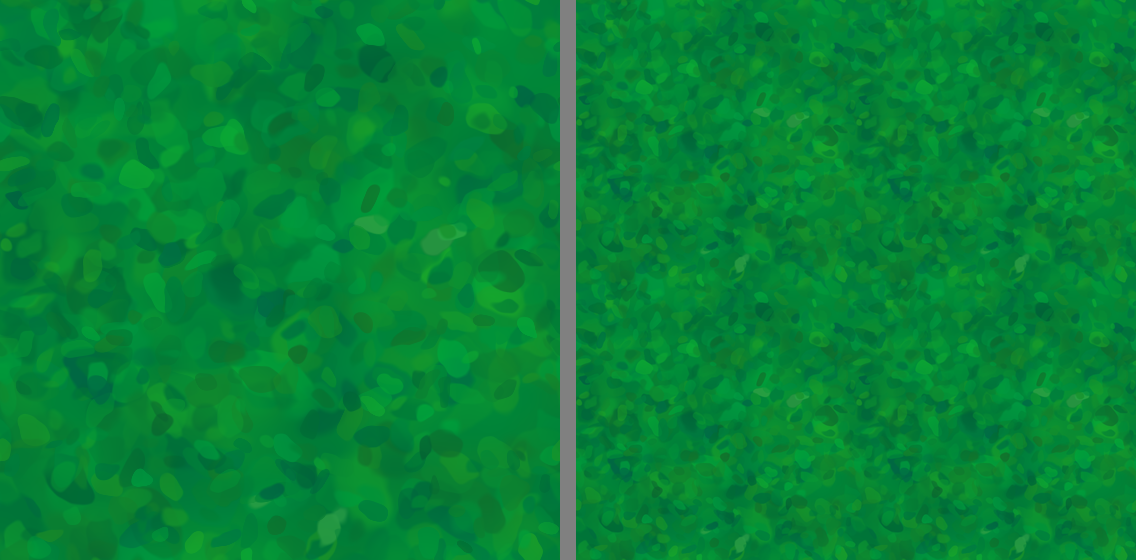
Left, the tile; right, the same tile 2 across and 2 down.
Give the GLSL for this texture, as a Shadertoy shader.

```glsl
// Seamless painterly foliage: overlapping soft dabs of green with wobbly outlines.

const vec3 MEAN_GREEN = vec3(0.012, 0.521, 0.210);
const vec3 TONE_SHIFT = vec3(0.035, 0.125, -0.012);  // dark to light
const vec3 HUE_SHIFT = vec3(0.080, 0.008, -0.050);   // teal to olive
const vec3 PALE_GREEN = vec3(0.200, 0.640, 0.290);

const int LAYERS = 4;
const float LAYER_CELLS[LAYERS] = float[](9.0, 14.0, 20.0, 27.0);
const float LAYER_COVER[LAYERS] = float[](1.0, 0.9, 0.75, 0.35);
const int PALE_LAYER = 2;
const float PALE_CHANCE = 0.008;

const vec2 RADIUS_RANGE = vec2(0.34, 0.62);   // in cells
const vec2 STRETCH_RANGE = vec2(1.0, 1.5);
const vec2 SOFTNESS_RANGE = vec2(0.10, 0.65); // share of the radius
const vec2 OPACITY_RANGE = vec2(0.35, 0.85);
const float COARSE_WARP = 0.022;
const float FINE_WARP = 0.007;
const float WASH_STRENGTH = 0.30;

float hash(vec2 p) {
    return fract(sin(dot(p, vec2(127.1, 311.7))) * 43758.5453);
}

vec3 hash3(vec2 p) {
    return vec3(hash(p), hash(p + 37.3), hash(p + 71.9));
}

// Value noise that wraps after "cells" repeats
float noise(vec2 uv, float cells, float seed) {
    vec2 p = uv * cells;
    vec2 i = floor(p);
    vec2 f = fract(p);
    f = f * f * (3.0 - 2.0 * f);
    vec2 lo = mod(i, cells) + seed;
    vec2 hi = mod(i + 1.0, cells) + seed;
    return mix(mix(hash(lo), hash(vec2(hi.x, lo.y)), f.x),
               mix(hash(vec2(lo.x, hi.y)), hash(hi), f.x), f.y);
}

vec2 warp(vec2 uv, float cells, float seed) {
    return vec2(noise(uv, cells, seed), noise(uv, cells, seed + 53.7)) - 0.5;
}

// Paints one grid of dabs over paint = (tone, hue, pale)
vec3 paintLayer(vec3 paint, vec2 uv, int layer) {
    float cells = LAYER_CELLS[layer];
    vec2 p = uv * cells;
    vec2 home = floor(p);
    for (int y = -1; y <= 1; y++) {
        for (int x = -1; x <= 1; x++) {
            vec2 cell = home + vec2(x, y);
            vec2 id = mod(cell, cells) + 101.3 * float(layer + 1);
            vec3 place = hash3(id);
            vec3 shape = hash3(id + 11.7);
            vec3 pigment = hash3(id + 23.1);
            vec3 chance = hash3(id + 5.9);

            // Rotated ellipse, faded inwards from its rim
            float angle = 6.2832 * place.z;
            float c = cos(angle);
            float s = sin(angle);
            vec2 q = mat2(c, -s, s, c) * (p - cell - place.xy);
            float stretch = mix(STRETCH_RANGE.x, STRETCH_RANGE.y, shape.y);
            float radius = mix(RADIUS_RANGE.x, RADIUS_RANGE.y, shape.x);
            float d = length(q * vec2(1.0 / stretch, stretch)) / radius;
            float softness = mix(SOFTNESS_RANGE.x, SOFTNESS_RANGE.y, shape.z * shape.z);
            float mask = 1.0 - smoothstep(1.0 - softness, 1.0, d);

            float opacity = mix(OPACITY_RANGE.x, OPACITY_RANGE.y, pigment.z);
            opacity *= step(chance.x, LAYER_COVER[layer]);
            float pale = layer == PALE_LAYER ? step(chance.y, PALE_CHANCE) : 0.0;
            vec3 dab = vec3(pigment.xy * 2.0 - 1.0, pale);
            paint = mix(paint, dab, mask * max(opacity, 0.8 * pale));
        }
    }
    return paint;
}

void mainImage(out vec4 fragColor, in vec2 fragCoord) {
    vec2 uv = fragCoord / iResolution.xy;

    // Wobble the outlines
    vec2 bent = uv + COARSE_WARP * warp(uv, 22.0, 3.1) + FINE_WARP * warp(uv, 56.0, 8.4);

    // Dabs from large to small
    vec3 paint = vec3(0.0);
    for (int layer = 0; layer < LAYERS; layer++) {
        paint = paintLayer(paint, bent, layer);
    }

    // Broad wash that varies light and hue
    paint.xy += WASH_STRENGTH * 2.0 * warp(uv, 7.0, 15.2);
    paint.xy += WASH_STRENGTH * warp(uv, 17.0, 29.6);

    vec3 color = MEAN_GREEN + TONE_SHIFT * paint.x + HUE_SHIFT * paint.y;
    color = mix(color, PALE_GREEN, 0.8 * paint.z);
    fragColor = vec4(clamp(color, 0.0, 1.0), 1.0);
}
```
